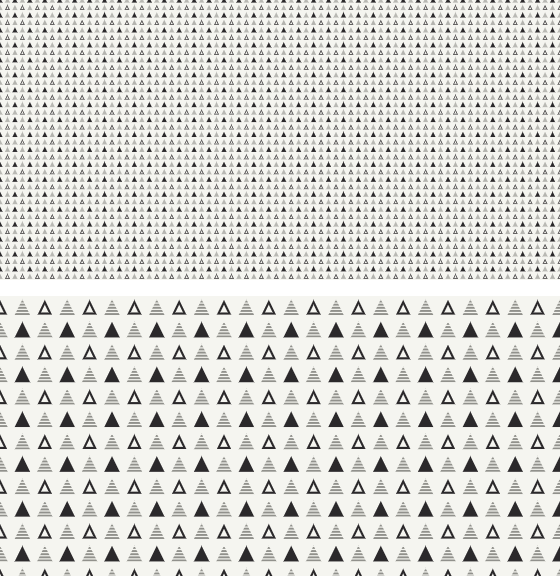
Top: the whole. Bottom: its middle third, enlarged.
Write a Shadertoy shader that draws this pattern.

```glsl
// Small upright triangles on a square lattice, 75 columns wide, centred on the cell corners.
// Solid and outlined triangles alternate by row, with striped ones between them;
// each is a distance function whose edges and stripes are filtered over one pixel.

const float COLUMNS = 75.0;
const float STRIPES = 5.0;
const float STRIPE_DUTY = 0.62;
const float STROKE = 0.095;
const vec2 FULL_SIZE = vec2(0.69, 0.70);     // width, height in cells
const vec2 OUTLINE_SIZE = vec2(0.64, 0.66);

const vec3 PAPER = vec3(0.96, 0.96, 0.94);
const vec3 INK = vec3(0.17, 0.16, 0.17);
const vec3 STRIPE_GREY = vec3(0.57, 0.57, 0.55);

// Signed distance to an upright isosceles triangle centred on its height.
float triangleDistance(vec2 p, vec2 size) {
    vec2 sideNormal = normalize(vec2(size.y, 0.5 * size.x));
    float side = dot(vec2(abs(p.x), p.y - 0.5 * size.y), sideNormal);
    return max(side, -p.y - 0.5 * size.y);
}

float coverage(float dist, float pixel) {
    return clamp(0.5 - dist / pixel, 0.0, 1.0);
}

// Running integral of a unit-period pulse train.
float pulseIntegral(float t, float duty) {
    return floor(t) * duty + min(fract(t), duty);
}

// Pulse train averaged over a window of the given width.
float filteredStripes(float t, float duty, float width) {
    float upper = pulseIntegral(t + 0.5 * width, duty);
    float lower = pulseIntegral(t - 0.5 * width, duty);
    return (upper - lower) / width;
}

float solidTriangle(vec2 p, vec2 size, float pixel) {
    return coverage(triangleDistance(p, size), pixel);
}

float outlinedTriangle(vec2 p, vec2 size, float stroke, float pixel) {
    float dist = triangleDistance(p, size);
    return coverage(dist, pixel) - coverage(dist + stroke, pixel);
}

float stripedTriangle(vec2 p, vec2 size, float count, float pixel) {
    float frequency = count / size.y;
    float t = (p.y + 0.5 * size.y) * frequency;
    float stripes = filteredStripes(t, STRIPE_DUTY, pixel * frequency);
    return solidTriangle(p, size, pixel) * stripes;
}

void mainImage(out vec4 fragColor, in vec2 fragCoord) {
    // Lattice coordinates, with rows counted down from the top edge
    float pixel = COLUMNS / iResolution.x;
    vec2 grid = vec2(fragCoord.x, iResolution.y - fragCoord.y) * pixel;
    vec2 cell = floor(grid + 0.5);
    vec2 local = (grid - cell) * vec2(1.0, -1.0);

    // Triangle style from column and row parity
    bool oddColumn = mod(cell.x, 2.0) > 0.5;
    bool oddRow = mod(cell.y, 2.0) > 0.5;

    vec3 color = PAPER;
    if (oddColumn != oddRow) {
        color = mix(color, STRIPE_GREY, stripedTriangle(local, FULL_SIZE, STRIPES, pixel));
    } else if (oddRow) {
        color = mix(color, INK, outlinedTriangle(local, OUTLINE_SIZE, STROKE, pixel));
    } else {
        color = mix(color, INK, solidTriangle(local, FULL_SIZE, pixel));
    }

    fragColor = vec4(color, 1.0);
}
```
